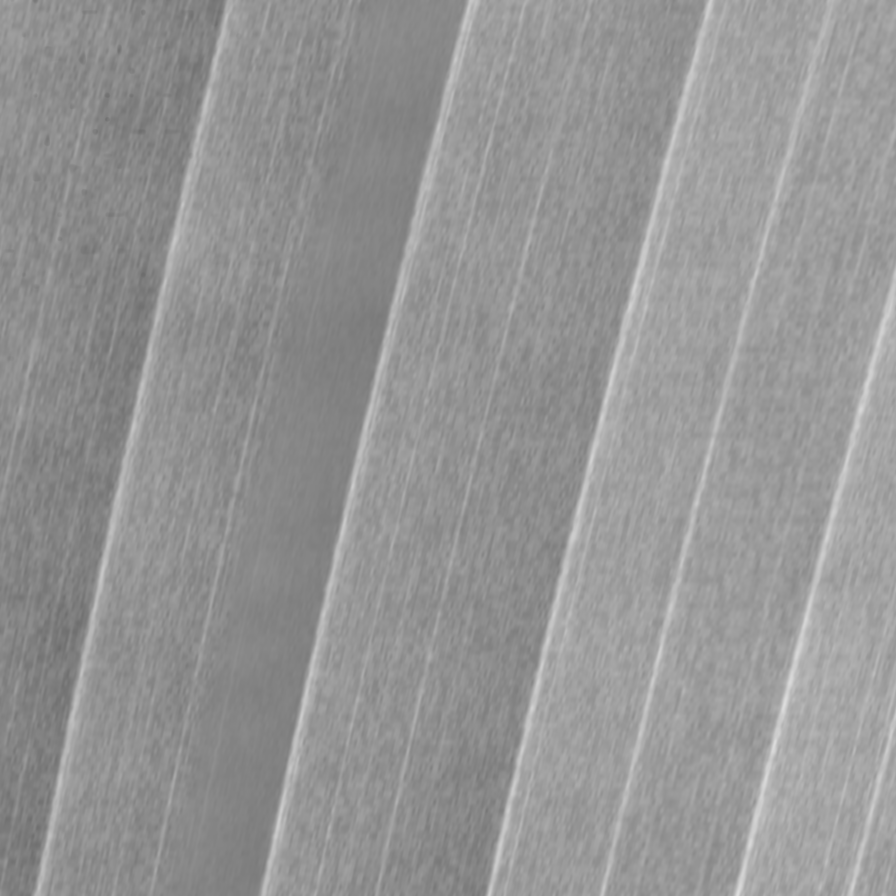
Reproduce this texture procedurally as a Shadertoy shader.

```glsl
// Grey leaf surface with slanted parallel veins, pleated shading and fine grain
#define VEIN_SPACING 0.126
#define VEIN_OFFSET 0.042
#define LEAN 0.19
#define FAN 0.06
#define BASE_GREY 0.54
#define LIGHT_RISE 0.085
#define PLEAT_DEPTH 0.095
#define MAIN_GLOW 0.13
#define MINOR_GLOW 0.075
#define STRIA_DEPTH 0.032
#define GRAIN_DEPTH 0.075

float hash(vec2 p) {
    return fract(sin(dot(p, vec2(127.1, 311.7))) * 43758.5453);
}

float noise(vec2 p) {
    vec2 cell = floor(p);
    vec2 f = fract(p);
    f = f * f * (3.0 - 2.0 * f);
    float low = mix(hash(cell), hash(cell + vec2(1, 0)), f.x);
    float high = mix(hash(cell + vec2(0, 1)), hash(cell + vec2(1, 1)), f.x);
    return mix(low, high, f.y);
}

// Soft ridge profile of the given half width
float ridge(float d, float width) {
    return exp(-d * d / (width * width));
}

// Coordinate across the leaf: whole numbers lie on the veins
float acrossVeins(vec2 p) {
    float shift = p.y * (LEAN + FAN * p.x) + 0.01 * p.y * p.y;
    float u = (p.x - shift - VEIN_OFFSET) / VEIN_SPACING;
    return u - 0.2 * smoothstep(5.0, 6.2, u);
}

// Pleats: bright just right of every second vein, dark before the next
float pleats(float u, float x) {
    float f = fract(u * 0.5);
    float saw = 0.5 - f + smoothstep(0.97, 1.0, f);
    return saw * PLEAT_DEPTH * (1.0 - 0.4 * smoothstep(0.65, 1.0, x));
}

// Strong veins on even numbers, thin ones on odd numbers
float mainVeins(float u, float y) {
    float id = floor(u + 0.5);
    float d = (u - id) * VEIN_SPACING;
    float strong = 1.0 - mod(id, 2.0);
    strong = max(strong, 0.75 * step(4.5, id));
    float glow = mix(MINOR_GLOW, MAIN_GLOW, strong) * mix(1.1, 0.75, y);
    float halo = 0.025 * strong * ridge(d - 0.004, 0.012);
    return glow * ridge(d, mix(0.0026, 0.0038, strong)) + halo;
}

// Faint veinlets of uneven strength between the veins
float veinlets(float u, float y) {
    float s = u * 5.0;
    float id = floor(s);
    float centre = 0.5 + 0.5 * (hash(vec2(id, 3.0)) - 0.5);
    float d = (s - id - centre) * VEIN_SPACING / 5.0;
    float strength = 0.065 * pow(hash(vec2(id, 8.0)), 1.5);
    return strength * ridge(d, 0.0021) * (0.6 + 0.6 * noise(vec2(id, y * 9.0)));
}

void mainImage(out vec4 fragColor, in vec2 fragCoord) {
    vec2 p = fragCoord / iResolution.xy;
    float u = acrossVeins(p);

    // Broad light and pleated folds
    float grey = BASE_GREY + LIGHT_RISE * smoothstep(0.3, 0.9, p.x);
    grey += pleats(u, p.x);
    grey += 0.03 * (noise(p * vec2(5.0, 8.0)) - 0.5);
    grey += 0.02 * (noise(p * vec2(14.0, 22.0) + 7.0) - 0.5);

    // The shaded side of the fold is smoother
    float smoothFold = smoothstep(1.0, 1.3, u) * (1.0 - smoothstep(1.9, 2.0, u));
    float texture1 = 1.0 - 0.65 * smoothFold;

    // Fine lines along the leaf and short fibrous grain
    float stria = noise(vec2(u * 30.0, p.y * 14.0)) - 0.5;
    float grain = noise(vec2(u * 42.0, p.y * 105.0) + 31.0) - 0.5;
    float dust = noise(p * 210.0 + 17.0) - 0.5;
    grey += texture1 * (STRIA_DEPTH * stria + GRAIN_DEPTH * grain + 0.028 * dust);

    // Sparse dark specks, mostly at the upper left
    float corner = smoothstep(0.5, 0.0, p.x) * smoothstep(0.4, 1.0, p.y);
    float specks = smoothstep(0.84, 0.97, noise(p * 75.0 + 50.0));
    grey -= 0.07 * specks * corner;

    // Raised veins
    grey += texture1 * veinlets(u, p.y) + mainVeins(u, p.y);
    fragColor = vec4(vec3(clamp(grey, 0.0, 1.0)), 1.0);
}
```
